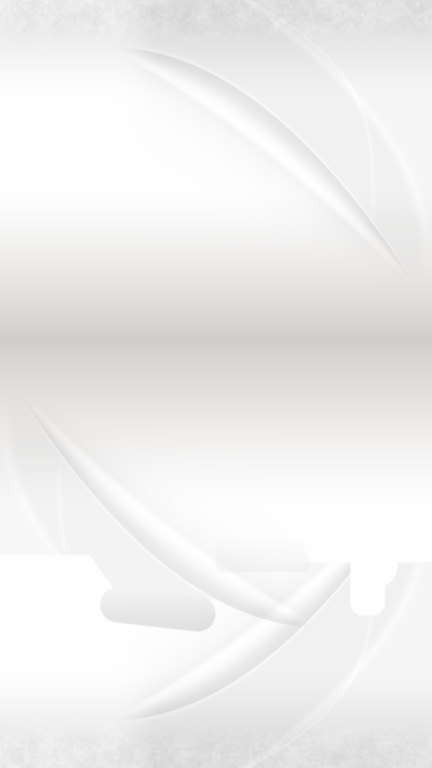
A WebGL 1 fragment shader for this background:

```glsl
precision highp float;
// Pale backdrop: a warm grey horizontal band, three swept translucent wings and grainy rims.
uniform vec2 u_resolution;

#define HEIGHT 1.7778
#define BAND_Y 0.787
#define BAND_DEPTH 0.187
#define BAND_TINT vec3(0.95, 1.03, 1.06)
#define RIM_DEPTH 0.08
#define LEAF_DEPTH 0.095
#define SHEET_DEPTH 0.05
#define GRAIN 0.07
#define TURN_Y 1.5625

float edgeWidth;

// Smooth coverage, one where d is positive
float cover(float d) {
  return smoothstep(-edgeWidth, edgeWidth, d);
}

float hash(vec2 p) {
  return fract(sin(dot(p, vec2(127.1, 311.7))) * 43758.5);
}

float noise(vec2 p) {
  vec2 i = floor(p), f = fract(p);
  f = f * f * (3.0 - 2.0 * f);
  return mix(mix(hash(i), hash(i + vec2(1.0, 0.0)), f.x),
             mix(hash(i + vec2(0.0, 1.0)), hash(i + vec2(1.0, 1.0)), f.x), f.y);
}

float fbm(vec2 p) {
  float sum = 0.0, amp = 0.5;
  for (int i = 0; i < 5; i++) {
    sum += amp * noise(p);
    p = p * 2.1 + 7.3;
    amp *= 0.55;
  }
  return sum;
}

float roundBox(vec2 p, vec2 center, vec2 size, float r) {
  vec2 d = abs(p - center) - size + r;
  return length(max(d, 0.0)) + min(max(d.x, d.y), 0.0) - r;
}

float capsule(vec2 p, vec2 a, vec2 b, float r) {
  vec2 pa = p - a, ba = b - a;
  return length(pa - ba * clamp(dot(pa, ba) / dot(ba, ba), 0.0, 1.0)) - r;
}

float crest(float x) {
  float t = x - 0.255;
  return 0.109 + 1.105 * t * t;
}

float glow(float d, float w) {
  return exp(-d * d / (w * w));
}

// Darkness of one wing: shaded leaf, outer sheet and bright veins
float wing(vec2 p) {
  float t = p.x - 0.255;
  float top = crest(p.x);
  float low = 0.113 + 0.537 * t + 0.357 * t * t;
  float along = smoothstep(0.0, 0.12, t) * (1.0 - smoothstep(0.5, 0.69, p.y));
  float s = (p.y - top) / max(low - top, 0.001);
  float below = cover(p.y - top);

  float leaf = LEAF_DEPTH * (1.0 - smoothstep(0.05, 0.8, s));
  float shadow = 0.04 * smoothstep(0.85, 1.1, s) * exp(-max(p.y - low, 0.0) / 0.05);

  float rise = 0.6 - p.y;
  float outer = p.x - 0.99 + 1.17 * rise * rise;
  float sheet = SHEET_DEPTH * mix(1.0, 0.65, smoothstep(-0.02, 0.03, outer));
  sheet -= 0.025 * glow(outer, 0.014);
  float lift = max(0.46 - p.y, 0.0);
  float vein = p.x - 0.863 + 3.0 * lift * lift * lift;
  sheet -= 0.02 * glow(vein, 0.005) * (1.0 - smoothstep(0.46, 0.5, p.y));
  sheet -= 0.035 * glow(p.y - top, 0.007);
  return along * mix(sheet, leaf + shadow, below);
}

void main() {
  vec2 p = gl_FragCoord.xy / u_resolution;
  p = vec2(p.x, (1.0 - p.y) * HEIGHT);
  edgeWidth = 1.2 / u_resolution.x;

  // Central band, with a longer falloff downward
  float away = p.y - BAND_Y;
  float reach = away < 0.0 ? 0.347 : 0.385;
  float band = BAND_DEPTH * pow(max(1.0 - abs(away) / reach, 0.0), 1.35);

  // Grainy top and bottom rims
  float rimY = min(p.y, HEIGHT - p.y);
  float shade = RIM_DEPTH * (1.0 - smoothstep(0.02, 0.24, rimY));
  float grain = fbm(p * 28.0) - 0.52 + 0.5 * (noise(p * 150.0) - 0.5);
  shade += GRAIN * grain * (1.0 - smoothstep(0.03, 0.13, rimY));

  // Upper wing
  shade += wing(p) * (1.0 - smoothstep(0.65, 0.7, p.y));

  // Half-turned wing, cut off along its lower left side
  vec2 turned = vec2(1.0 - p.x, TURN_Y - p.y);
  float inner = cover(turned.y - crest(turned.x));
  float slab = cover(1.285 - p.y);
  float notch = cover(p.x - 0.208 - 0.7 * (p.y - 1.285)) * cover(1.39 - p.y) * cover(0.498 - p.x);
  float pill = cover(-capsule(p, vec2(0.273, 1.40), vec2(0.458, 1.421), 0.041));
  float keep = max(max(slab, notch), inner);
  float lower = 0.85 * wing(turned) * keep;
  float pillShade = mix(0.035, 0.105, smoothstep(1.34, 1.46, p.y));
  shade += mix(lower, pillShade, pill * (1.0 - inner));

  // Mirrored wing and pale panel, interrupted by a rounded white cutout
  float mirrored = wing(vec2(p.x, HEIGHT - p.y)) * cover(p.y - 1.30);
  float panel = cover(-roundBox(p, vec2(0.61, 1.285), vec2(0.11, 0.04), 0.015));
  mirrored += 0.025 * panel * smoothstep(1.22, 1.32, p.y) * inner;
  float cutout = roundBox(p, vec2(0.855, 1.262), vec2(0.15, 0.041), 0.035);
  cutout = min(cutout, roundBox(p, vec2(0.851, 1.35), vec2(0.04, 0.075), 0.03));
  cutout = min(cutout, length(p - vec2(0.87, 1.31)) - 0.05);
  shade += mirrored * cover(cutout);

  gl_FragColor = vec4(clamp(vec3(0.995 - shade) - band * BAND_TINT, 0.0, 1.0), 1.0);
}
```
